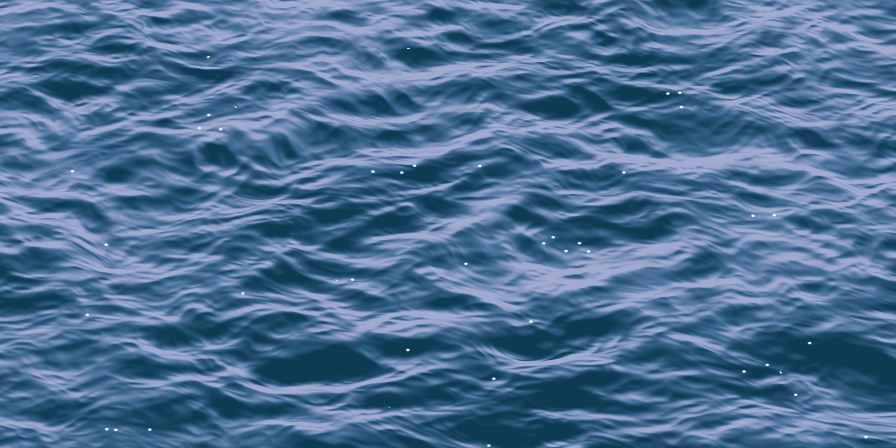
A Shadertoy shader for this texture:

```glsl
const float TAU = 6.2831853;

float hash(vec2 cell) {
    vec3 q = fract(cell.xyx * vec3(0.1031, 0.1030, 0.0973));
    q += dot(q, q.yzx + 33.33);
    return fract((q.x + q.y) * q.z);
}

float cornerGradient(vec2 cell, vec2 offset) {
    float angle = TAU * hash(cell);
    return dot(vec2(cos(angle), sin(angle)), offset);
}

float gradientNoise(vec2 p) {
    vec2 i = floor(p), f = p - i;
    vec2 w = f * f * f * (f * (f * 6.0 - 15.0) + 10.0);
    vec2 e = vec2(0.0, 1.0);
    float low = mix(cornerGradient(i, f), cornerGradient(i + e.yx, f - e.yx), w.x);
    float high = mix(cornerGradient(i + e, f - e), cornerGradient(i + 1.0, f - 1.0), w.x);
    return mix(low, high, w.y);
}

// One train of long waves with rounded ridges; steepness is independent of size
float waveTrain(vec2 p, float frequency, float tilt, float roundness) {
    vec2 q = vec2(p.x * 0.38, p.y + tilt * p.x) * frequency;
    float n = gradientNoise(q + frequency * vec2(3.7, 7.3)) + 0.08;
    return -sqrt(n * n + roundness) / frequency;
}

float swellHeight(vec2 p) {
    return 0.60 * waveTrain(p, 4.6, 0.06, 0.020)
         + 0.80 * waveTrain(p, 8.7, -0.12, 0.014)
         + 0.85 * waveTrain(p, 15.9, 0.13, 0.012);
}

float rippleHeight(vec2 p) {
    return 0.70 * waveTrain(p, 28.3, -0.16, 0.012)
         + 0.48 * waveTrain(p, 51.7, 0.15, 0.012);
}

// Shift the lookup by the height, so crests lean over the troughs behind them
vec2 leanOverCrests(vec2 p, float lean) {
    float y = p.y;
    for (int i = 0; i < 4; i++) {
        y = p.y - lean * (swellHeight(vec2(p.x, y)) + 0.03);
    }
    return vec2(p.x, y);
}

float ramp(float from, float to, float x) {
    return clamp((x - from) / (to - from), 0.0, 1.0);
}

vec3 waterColor(float tone) {
    const vec3 deepTeal = vec3(0.05, 0.23, 0.32);
    const vec3 darkBlue = vec3(0.15, 0.33, 0.46);
    const vec3 midBlue = vec3(0.26, 0.42, 0.58);
    const vec3 paleBlue = vec3(0.38, 0.51, 0.67);
    const vec3 lavender = vec3(0.51, 0.59, 0.75);
    const vec3 skyLilac = vec3(0.63, 0.67, 0.81);
    vec3 color = mix(deepTeal, darkBlue, ramp(0.07, 0.245, tone));
    color = mix(color, midBlue, ramp(0.245, 0.455, tone));
    color = mix(color, paleBlue, ramp(0.455, 0.64, tone));
    color = mix(color, lavender, ramp(0.64, 0.795, tone));
    return mix(color, skyLilac, ramp(0.795, 0.935, tone));
}

// Rare tiny sun glints, gathered where the density is high
float sunGlints(vec2 p, float cellSize, float density) {
    vec2 cell = floor(p / cellSize);
    vec2 center = 0.3 + 0.4 * vec2(hash(cell + 17.0), hash(cell + 53.0));
    vec2 d = (p / cellSize - cell - center) * vec2(0.7, 1.0);
    return step(hash(cell + 91.0), density) * (1.0 - smoothstep(0.08, 0.26, length(d)));
}

void mainImage(out vec4 fragColor, in vec2 fragCoord) {
    vec2 uv = vec2(fragCoord.x - 0.5 * iResolution.x, fragCoord.y) / iResolution.y;

    // Mild perspective and a slow bend of the wave fronts
    vec2 p = uv * vec2(1.0 + 0.35 * uv.y, 1.0 + 0.2 * uv.y);
    p.y += 0.035 * gradientNoise(p * vec2(3.1, 4.3) + 11.0);
    p.x += 0.06 * gradientNoise(p * vec2(4.0, 9.0) + 29.0);
    p = leanOverCrests(p, 0.4);

    // Slopes along the line of sight
    vec2 stepY = vec2(0.0, 0.0022);
    float swellSlope = (swellHeight(p + stepY) - swellHeight(p - stepY)) / (2.0 * stepY.y);
    float rippleSlope = (rippleHeight(p + stepY) - rippleHeight(p - stepY)) / (2.0 * stepY.y);
    float roughness = mix(0.55, 1.25, smoothstep(-0.7, 0.6, -swellSlope));

    // Slopes facing the viewer show deep water, the others reflect the sky
    float patches = gradientNoise(uv * vec2(1.7, 4.1) + 5.0);
    float facing = -(swellSlope + roughness * rippleSlope) / 0.8;
    float light = facing + 1.4 * patches + 0.8 * (uv.y - 0.5) + 0.22;
    vec3 color = waterColor(1.0 / (1.0 + exp(-1.6 * light)));

    float glintDensity = 0.08 * smoothstep(0.3, 0.45, gradientNoise(uv * vec2(5.0, 12.0) + 41.0));
    color = mix(color, vec3(0.95, 0.96, 0.97), sunGlints(uv, 0.016, glintDensity));
    fragColor = vec4(color, 1.0);
}
```
